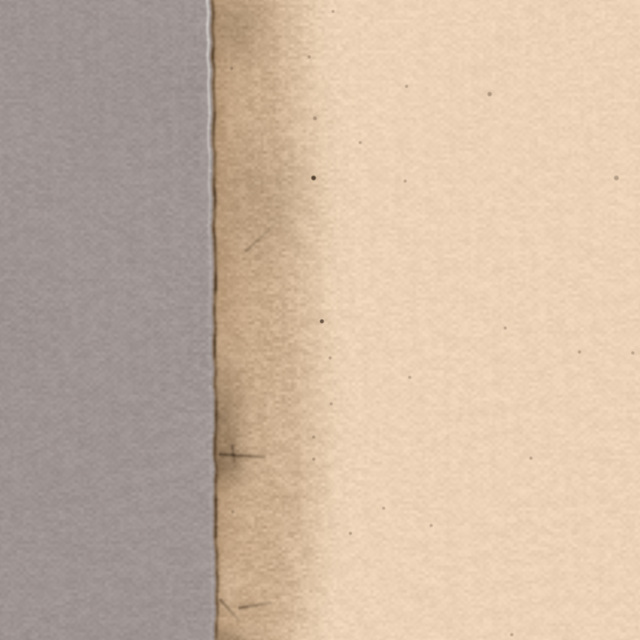
A Shadertoy shader for this texture:

```glsl
const vec3 GREY = vec3(0.62, 0.58, 0.57);
const vec3 PAPER = vec3(0.925, 0.825, 0.715);
const vec3 TAN = vec3(0.80, 0.685, 0.56);
const vec3 BROWN = vec3(0.67, 0.55, 0.42);
const vec3 UMBER = vec3(0.36, 0.28, 0.20);
const vec3 RIM = vec3(0.80, 0.78, 0.76);
const float EDGE_TOP = 0.331;
const float EDGE_BOTTOM = 0.337;
const float STAIN_WIDTH = 0.152;
const float GRAIN_CELLS = 210.0;
const float SPECK_CELLS = 26.0;
const float SPECK_CHANCE = 0.05;

// Lasting specks: position, radius, strength
const vec4 SPECKS[5] = vec4[5](
    vec4(0.490, 0.722, 0.0038, 0.95),
    vec4(0.503, 0.498, 0.0032, 0.80),
    vec4(0.765, 0.853, 0.0035, 0.35),
    vec4(0.963, 0.722, 0.0040, 0.35),
    vec4(0.492, 0.815, 0.0030, 0.35));

float hash(vec2 p) {
    return fract(sin(dot(p, vec2(127.1, 311.7))) * 43758.5453);
}

float noise(vec2 p) {
    vec2 cell = floor(p), f = fract(p);
    f = f * f * (3.0 - 2.0 * f);
    return mix(mix(hash(cell), hash(cell + vec2(1, 0)), f.x),
               mix(hash(cell + vec2(0, 1)), hash(cell + vec2(1, 1)), f.x), f.y);
}

float fbm(vec2 p) {
    float sum = 0.0, amp = 0.5;
    for (int i = 0; i < 4; i++) {
        sum += amp * noise(p);
        p = p * 2.03 + 17.3;
        amp *= 0.5;
    }
    return sum;
}

// Soft elliptical patch
float blot(vec2 p, vec2 centre, vec2 radius) {
    vec2 d = (p - centre) / radius;
    return exp(-dot(d, d));
}

// Thin mark along a segment, fading towards b
float stroke(vec2 p, vec2 a, vec2 b, float width) {
    vec2 ab = b - a;
    float t = clamp(dot(p - a, ab) / dot(ab, ab), 0.0, 1.0);
    float d = length(p - a - ab * t) / width;
    return exp(-d * d) * (1.0 - 0.6 * t);
}

float scatteredSpecks(vec2 p, float aa) {
    vec2 cell = floor(p * SPECK_CELLS);
    vec2 jitter = 0.2 + 0.6 * vec2(hash(cell + 3.1), hash(cell + 8.7));
    float d = length(p - (cell + jitter) / SPECK_CELLS);
    float dot_ = 1.0 - smoothstep(0.0008, 0.0025 + aa, d);
    return dot_ * step(1.0 - SPECK_CHANCE, hash(cell));
}

vec3 paperColour(vec2 p, float depth, float aa) {
    // Stain fading away from the edge
    float bulge = 0.018 * sin(p.y * 3.14159) - 0.008;
    float wander = 0.035 * (fbm(p * vec2(9.0, 7.0)) - 0.47);
    float reach = depth - bulge - wander;
    float stain = 1.0 - smoothstep(STAIN_WIDTH * 0.55, STAIN_WIDTH * 1.35, reach);
    vec3 col = mix(PAPER, TAN, stain * (0.9 + 0.2 * (fbm(p * 14.0) - 0.47)));
    col = mix(col, BROWN, 0.75 * exp(-max(depth, 0.0) / 0.045) * (0.5 + fbm(p * vec2(18.0, 11.0))));

    // Darker patches along the edge
    float dirt = 0.40 * blot(p, vec2(0.345, 0.345), vec2(0.030, 0.070));
    dirt += 0.32 * blot(p, vec2(0.350, 0.275), vec2(0.032, 0.025));
    dirt += 0.30 * blot(p, vec2(0.350, 0.000), vec2(0.040, 0.016));
    dirt += 0.18 * blot(p, vec2(0.365, 0.960), vec2(0.055, 0.050));
    dirt += 0.14 * blot(p, vec2(0.410, 0.690), vec2(0.060, 0.080));
    col = mix(col, UMBER, dirt * (0.6 + 0.8 * fbm(p * 35.0)));
    col = mix(col, PAPER, 0.35 * blot(p, vec2(0.355, 0.085), vec2(0.016, 0.040)));

    // Creases and specks
    float marks = 0.65 * stroke(p, vec2(0.345, 0.290), vec2(0.412, 0.286), 0.0030);
    marks += 0.45 * stroke(p, vec2(0.363, 0.303), vec2(0.366, 0.278), 0.0030);
    marks += 0.45 * stroke(p, vec2(0.375, 0.050), vec2(0.422, 0.058), 0.0030);
    marks += 0.40 * stroke(p, vec2(0.345, 0.062), vec2(0.372, 0.032), 0.0030);
    marks += 0.25 * stroke(p, vec2(0.385, 0.608), vec2(0.425, 0.645), 0.0030);
    marks += 0.28 * scatteredSpecks(p, aa);
    for (int i = 0; i < 5; i++) {
        float d = length(p - SPECKS[i].xy);
        marks += SPECKS[i].w * (1.0 - smoothstep(SPECKS[i].z * 0.4, SPECKS[i].z + aa, d));
    }
    return mix(col, UMBER * 0.8, clamp(marks, 0.0, 1.0));
}

void mainImage(out vec4 fragColor, in vec2 fragCoord) {
    vec2 p = fragCoord / iResolution.xy;
    float aa = 1.0 / iResolution.y;
    float edge = mix(EDGE_BOTTOM, EDGE_TOP, p.y) + 0.003 * (noise(vec2(p.y * 45.0, 2.0)) - 0.5);
    float depth = p.x - edge;

    // Backing and sheet
    vec3 backing = GREY + 0.025 * (fbm(p * 6.0) - 0.47);
    float onPaper = smoothstep(-0.0015 - aa, 0.0015 + aa, depth);
    vec3 col = mix(backing, paperColour(p, depth, aa), onPaper);

    // Pale rim and dark shadow line
    float rim = exp(-pow((depth + 0.006) / 0.0028, 2.0));
    col = mix(col, RIM, rim * mix(0.15, 0.9, smoothstep(0.45, 1.0, p.y)));
    float shadow = exp(-pow((depth - 0.002) / 0.0032, 2.0));
    col = mix(col, UMBER, shadow * (0.4 + 0.6 * noise(vec2(p.y * 60.0, 9.0))));

    // Woven grain, strongest over the stain
    float grain = noise(p * GRAIN_CELLS) + noise(p * GRAIN_CELLS * vec2(0.45, 1.0) + 31.0) - 1.0;
    float weave = sin(p.x * 520.0) * sin(p.y * 560.0);
    float roughness = 0.035 + 0.035 * blot(p, vec2(0.43, p.y), vec2(0.09, 1.0));
    col += roughness * grain + 0.006 * weave;
    fragColor = vec4(clamp(col, 0.0, 1.0), 1.0);
}
```
